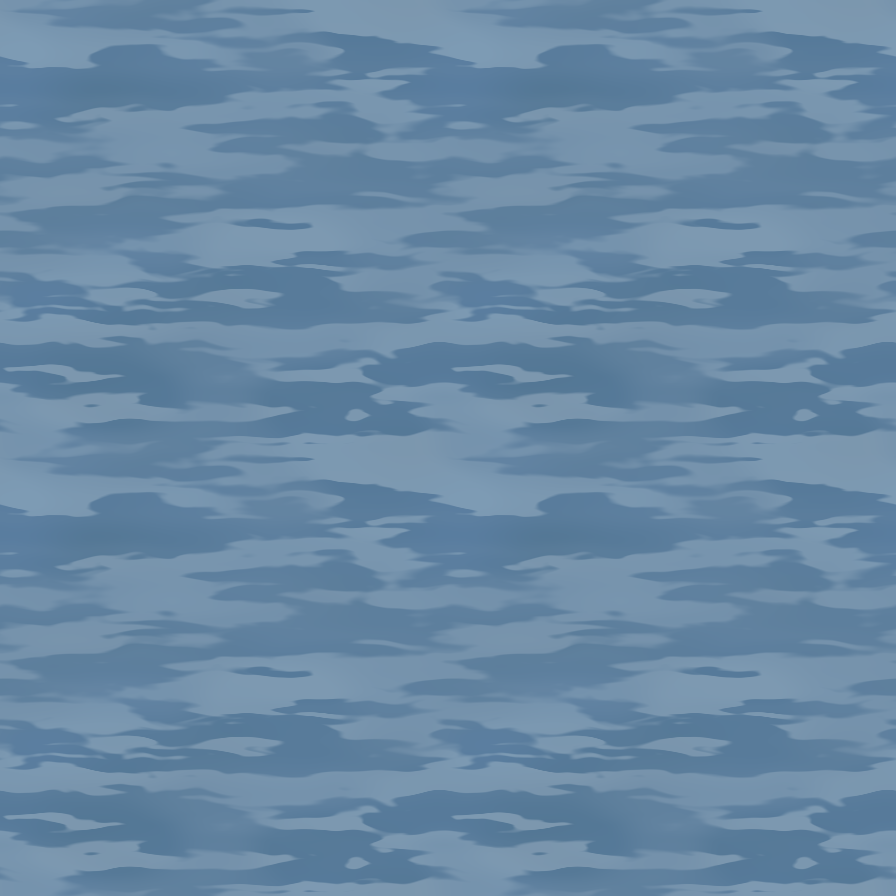
Write a three.js fragment shader that draws this texture.

```glsl
// Blue streaked camouflage, like wind-ruffled water: flat ragged patches of dark
// and pale blue. Rows of wrapped 1D noise are summed and thresholded, with the
// edge softness drifting across a tile that repeats twice each way.
varying vec2 vUv;

float hash(vec2 p) {
  vec3 q = fract(vec3(p.xyx) * vec3(0.1031, 0.1030, 0.0973));
  q += dot(q, q.yzx + 33.33);
  return fract((q.x + q.y) * q.z);
}

// One row of smooth noise, wrapped after `period` cells and randomly shifted.
float rowNoise(float x, float row, float period, float seed) {
  x += hash(vec2(row + 7.0, seed)) * period;
  float cell = floor(x);
  float f = x - cell;
  f = f * f * (3.0 - 2.0 * f);
  float key = row + seed * 17.0;
  float a = hash(vec2(mod(cell, period), key));
  float b = hash(vec2(mod(cell + 1.0, period), key));
  return mix(a, b, f);
}

// Tileable noise with a separate number of cells across and up.
float streakNoise(vec2 p, vec2 cells, float seed) {
  p *= cells;
  float row = floor(p.y);
  float f = p.y - row;
  f = f * f * (3.0 - 2.0 * f);
  return mix(rowNoise(p.x, mod(row, cells.y), cells.x, seed),
             rowNoise(p.x, mod(row + 1.0, cells.y), cells.x, seed), f);
}

void main() {
  vec2 tile = vUv * 2.0;

  // Bend the streaks a little so their outlines undulate.
  vec2 p = tile;
  p.y += 0.016 * (streakNoise(tile, vec2(13.0, 16.0), 1.0) - 0.5);
  p.x += 0.060 * (streakNoise(tile, vec2(4.0, 70.0), 2.0) - 0.5);

  // Broad patches, smaller lobes, then thin streaks that fray the ends.
  float height = 0.46 * streakNoise(p, vec2(5.0, 24.0), 3.0)
               + 0.22 * streakNoise(p, vec2(11.0, 42.0), 4.0)
               + 0.24 * streakNoise(p, vec2(6.0, 84.0), 5.0)
               + 0.08 * streakNoise(p, vec2(30.0, 76.0), 6.0);
  height += 0.12 * (streakNoise(tile, vec2(2.0, 6.0), 7.0) - 0.5);

  // A few areas are hazy: softer edges and less contrast.
  float haze = smoothstep(0.50, 0.95, streakNoise(tile, vec2(4.0, 9.0), 8.0));
  float softness = mix(0.024, 0.075, haze);
  float pale = smoothstep(0.508 - softness, 0.508 + softness, height);

  // Each tone drifts gently between a greyer and a bluer shade.
  float drift = streakNoise(tile, vec2(5.0, 9.0), 9.0);
  float shade = streakNoise(p, vec2(4.0, 26.0), 10.0);
  vec3 darkBlue = mix(vec3(0.325, 0.465, 0.580), vec3(0.350, 0.490, 0.625), drift);
  vec3 paleBlue = mix(vec3(0.485, 0.590, 0.680), vec3(0.495, 0.612, 0.710), drift);
  vec3 midBlue = vec3(0.42, 0.54, 0.65);

  vec3 color = mix(darkBlue, paleBlue, pale);
  color = mix(color, midBlue, 0.42 * haze + 0.24 * shade * shade);
  gl_FragColor = vec4(color, 1.0);
}
```
